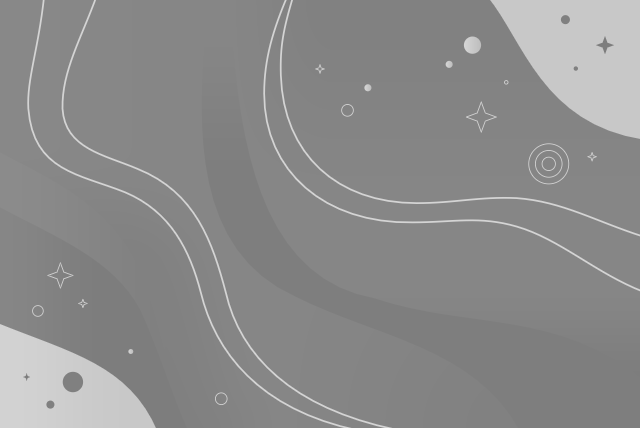
Reproduce this background procedurally as a WebGL 2 fragment shader.

```glsl
#version 300 es
precision highp float;
// Grey abstract background: soft overlapping waves, pale corner shapes, flowing
// contour lines and small ornaments. Waves are signed distances to cubic curves,
// shaded with gradients; dots, rings and stars are drawn in loops.
uniform vec2 u_resolution;
out vec4 outColor;

const vec2 CANVAS = vec2(768.0, 512.0);   // design units, origin lower left
const int CURVE_STEPS = 16;
const float LINE_WIDTH = 2.1;
const float THIN_WIDTH = 1.0;
const float BASE_GREY = 0.525;
const float DARK_GREY = 0.49;
const float PALE_GREY = 0.785;
const float LINE_GREY = 0.83;
const float STAR_WAIST = 0.27;

// Ornaments: centre x, centre y, radius
const vec3 PALE_DOTS[4] = vec3[](vec3(567, 458, 10.3), vec3(539, 435, 4.2),
  vec3(441.5, 407, 4.2), vec3(157, 91.5, 2.9));
const vec3 DARK_DOTS[4] = vec3[](vec3(678.5, 488.5, 5.4), vec3(691, 430, 2.6),
  vec3(87.5, 55, 12.2), vec3(60.5, 28, 4.8));
const vec3 RINGS[7] = vec3[](vec3(417, 380, 7), vec3(607.5, 413.5, 2.1), vec3(45.5, 140, 6.4),
  vec3(265.5, 35, 7), vec3(658.5, 316, 8), vec3(658.5, 316, 16), vec3(658.5, 316, 24));
const vec3 STARS[5] = vec3[](vec3(577.5, 372, 18), vec3(384, 429.5, 5),
  vec3(710.5, 324.5, 5), vec3(72.5, 182.5, 15), vec3(99.5, 149, 5));
const vec3 DARK_STARS[2] = vec3[](vec3(726, 458, 11), vec3(32, 61, 4.5));

float pixelSize;

float fill(float d) { return clamp(d / pixelSize + 0.5, 0.0, 1.0); }
float stroke(float d, float width) { return fill(0.5 * width - abs(d)); }
float nearer(float a, float b) { return abs(a) < abs(b) ? a : b; }

// Distance to a segment, positive on the left of its direction
float segment(vec2 p, vec2 a, vec2 b) {
  vec2 d = b - a, q = p - a;
  float dist = length(q - d * clamp(dot(q, d) / dot(d, d), 0.0, 1.0));
  return d.x * q.y < d.y * q.x ? -dist : dist;
}

// Signed distance to a cubic Bezier curve
float curve(vec2 p, vec2 a, vec2 b, vec2 c, vec2 d) {
  float best = 1e5;
  vec2 last = a;
  for (int i = 1; i <= CURVE_STEPS; i++) {
    float t = float(i) / float(CURVE_STEPS), s = 1.0 - t;
    vec2 next = s * s * s * a + 3.0 * s * t * (s * b + t * c) + t * t * t * d;
    best = nearer(best, segment(p, last, next));
    last = next;
  }
  return best;
}

// Four-pointed star, positive inside
float star(vec2 p, float radius) {
  p = abs(p);
  if (p.y > p.x) p = p.yx;
  return segment(p, vec2(radius, 0), vec2(STAR_WAIST * radius));
}

// Soft tonal waves on the base grey
float waves(vec2 p) {
  float rightA = nearer(curve(p, vec2(246, 472), vec2(238, 362), vec2(230, 212), vec2(355, 157)),
    curve(p, vec2(355, 157), vec2(450, 109), vec2(570, 97), vec2(624, -4)));
  float rightB = nearer(curve(p, vec2(280, 452), vec2(292, 312), vec2(325, 177), vec2(450, 155)),
    curve(p, vec2(450, 155), vec2(560, 118), vec2(670, 142), vec2(772, 57)));
  float leftA = nearer(curve(p, vec2(-4, 332), vec2(60, 297), vec2(140, 267), vec2(175, 172)),
    curve(p, vec2(175, 172), vec2(190, 127), vec2(205, 42), vec2(232, -4)));
  float leftB = nearer(curve(p, vec2(-4, 266), vec2(70, 227), vec2(135, 202), vec2(168, 142)),
    curve(p, vec2(168, 142), vec2(195, 82), vec2(205, 42), vec2(226, -4)));
  float body = BASE_GREY - 0.02 * smoothstep(300.0, 0.0, p.y) * smoothstep(300.0, 640.0, p.x);
  body += 0.008 * smoothstep(250.0, 0.0, p.x);
  float band = mix(BASE_GREY, DARK_GREY + 0.005, smoothstep(480.0, 300.0, p.y));
  float upper = mix(BASE_GREY, DARK_GREY + 0.015, smoothstep(260.0, 512.0, p.y));
  upper = mix(upper, DARK_GREY, smoothstep(170.0, 50.0, p.y));
  upper = mix(body, upper, smoothstep(260.0, 400.0, p.x));
  float tone = mix(body, band, fill(rightA));
  tone = mix(tone, upper, fill(rightB));
  tone -= 0.022 * smoothstep(110.0, 0.0, leftA) * smoothstep(340.0, 200.0, p.y) * fill(-rightA);
  float light = mix(0.545, 0.5, smoothstep(0.0, 220.0, p.x));
  tone = mix(tone, light, fill(-leftA));
  return mix(tone, mix(0.525, DARK_GREY, smoothstep(0.0, 130.0, p.x)), fill(-leftB));
}

// Nearest of the four contour lines
float contours(vec2 p) {
  float d = curve(p, vec2(53, 517), vec2(46, 452), vec2(32, 417), vec2(34, 382));
  d = nearer(d, curve(p, vec2(34, 382), vec2(40, 307), vec2(95, 304), vec2(150, 282)));
  d = nearer(d, curve(p, vec2(150, 282), vec2(205, 259), vec2(228, 212), vec2(241, 162)));
  d = nearer(d, curve(p, vec2(241, 162), vec2(258, 92), vec2(310, 22), vec2(430, -3)));
  d = nearer(d, curve(p, vec2(116, 517), vec2(98, 467), vec2(74, 427), vec2(75, 382)));
  d = nearer(d, curve(p, vec2(75, 382), vec2(78, 334), vec2(125, 327), vec2(165, 310)));
  d = nearer(d, curve(p, vec2(165, 310), vec2(235, 282), vec2(255, 222), vec2(271, 162)));
  d = nearer(d, curve(p, vec2(271, 162), vec2(288, 87), vec2(350, 24), vec2(475, -2)));
  d = nearer(d, curve(p, vec2(345, 517), vec2(328, 477), vec2(317, 442), vec2(317, 400)));
  d = nearer(d, curve(p, vec2(317, 400), vec2(317, 307), vec2(390, 244), vec2(495, 246)));
  d = nearer(d, curve(p, vec2(495, 246), vec2(545, 246), vec2(575, 254), vec2(620, 241)));
  d = nearer(d, curve(p, vec2(620, 241), vec2(672, 226), vec2(715, 185), vec2(772, 163)));
  d = nearer(d, curve(p, vec2(352, 517), vec2(340, 477), vec2(336, 457), vec2(337, 422)));
  d = nearer(d, curve(p, vec2(337, 422), vec2(340, 327), vec2(405, 269), vec2(500, 269)));
  d = nearer(d, curve(p, vec2(500, 269), vec2(545, 269), vec2(575, 277), vec2(620, 275)));
  return nearer(d, curve(p, vec2(620, 275), vec2(675, 271), vec2(715, 247), vec2(772, 229)));
}

void main() {
  vec2 p = gl_FragCoord.xy / u_resolution * CANVAS;
  pixelSize = CANVAS.y / u_resolution.y;
  float tone = mix(waves(p), LINE_GREY, stroke(contours(p), LINE_WIDTH));

  // Pale corners
  float topRight = curve(p, vec2(585, 516), vec2(628, 464), vec2(650, 364), vec2(772, 345));
  float lowerLeft = curve(p, vec2(-4, 126), vec2(85, 90), vec2(155, 76), vec2(189, -4));
  tone = mix(tone, PALE_GREY, fill(topRight));
  tone = mix(tone, PALE_GREY + 0.04 * smoothstep(160.0, 0.0, p.x), fill(-lowerLeft));

  // Ornaments
  for (int i = 0; i < 4; i++) {
    vec3 pale = PALE_DOTS[i], dark = DARK_DOTS[i];
    float shade = 0.05 * (p.x - pale.x) / pale.z;
    tone = mix(tone, 0.79 - shade, fill(pale.z - length(p - pale.xy)));
    tone = mix(tone, 0.5, fill(dark.z - length(p - dark.xy)));
  }
  for (int i = 0; i < 7; i++)
    tone = mix(tone, LINE_GREY, stroke(length(p - RINGS[i].xy) - RINGS[i].z, THIN_WIDTH));
  for (int i = 0; i < 5; i++)
    tone = mix(tone, LINE_GREY, stroke(star(p - STARS[i].xy, STARS[i].z), THIN_WIDTH));
  for (int i = 0; i < 2; i++)
    tone = mix(tone, DARK_GREY, fill(star(p - DARK_STARS[i].xy, DARK_STARS[i].z)));
  outColor = vec4(vec3(tone), 1.0);
}
```
